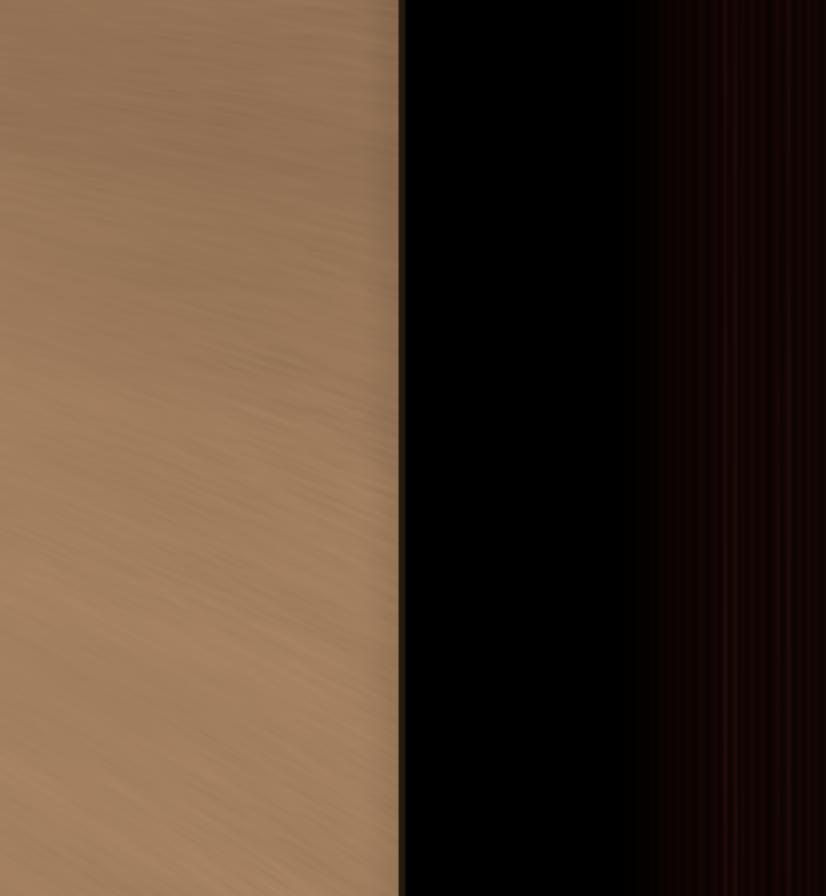
This texture is drawn by a Shadertoy shader. Its source:

```glsl
// A pale wood panel beside a black gap and a dark, finely ribbed wood panel.
// The grain follows curved flow lines, textured by stretched cellular noise
// and layered sines; the ribs are vertical sines fading out of the black.

const float PANEL_EDGE = 0.4825;     // right side of the pale panel, share of width
const float RIM_EDGE = 0.4915;       // right side of its thin shaded rim
const vec2 RIB_FADE = vec2(0.73, 0.88);
const float FLOW_SLOPE = 0.12;       // grain slope at the top
const float FLOW_BEND = 0.52;        // extra slope gained towards the bottom
const vec2 FIBRE_SCALE = vec2(9.0, 105.0);
const float FIBRE_DEPTH = 0.055;
const float BAND_DEPTH = 0.016;
const float RIB_COUNT = 78.0;

const vec3 WOOD_TOP = vec3(0.575, 0.445, 0.330);
const vec3 WOOD_LOW = vec3(0.640, 0.500, 0.370);
const vec3 RIM_DARK = vec3(0.150, 0.105, 0.055);
const vec3 RIB_BROWN = vec3(0.074, 0.020, 0.011);
const vec3 RIB_GLINT = vec3(0.075, 0.045, 0.025);

vec2 hash2(vec2 p) {
    vec3 q = fract(p.xyx * vec3(0.1031, 0.1030, 0.0973));
    q += dot(q, q.yzx + 33.33);
    return fract((q.xx + q.yz) * q.zy);
}

// Distance to the nearest scattered point.
float cellular(vec2 p) {
    vec2 cell = floor(p), local = fract(p);
    float nearest = 4.0;
    for (int j = -1; j <= 1; j++) {
        for (int i = -1; i <= 1; i++) {
            vec2 offset = vec2(i, j);
            vec2 d = offset + hash2(cell + offset) - local;
            nearest = min(nearest, dot(d, d));
        }
    }
    return sqrt(nearest);
}

// Smooth variation from sines that bend one another, roughly -1 to 1.
float layeredSines(vec2 p) {
    float sum = 0.0, weight = 0.5;
    for (int i = 0; i < 4; i++) {
        sum += weight * sin(p.y + 1.3 * sin(p.x + float(i) * 2.1));
        p = p * vec2(1.6, 1.9) + vec2(1.7, 2.9);
        weight *= 0.62;
    }
    return sum;
}

// x runs along the grain, y stays constant on each curved flow line.
vec2 grainFlow(vec2 p) {
    float across = (FLOW_SLOPE / FLOW_BEND + 1.0 - p.y) * exp(-FLOW_BEND * (p.x - 0.22));
    return vec2(p.x, across);
}

vec3 paleWood(vec2 p, float u) {
    vec2 flow = grainFlow(p);
    float light = smoothstep(1.0, 0.42, p.y + 0.12 * sin(5.0 * p.x));
    vec3 wood = mix(WOOD_TOP, WOOD_LOW, light);

    // Wide soft bands, then two sizes of fibre.
    float bands = layeredSines(flow * vec2(7.0, 27.0));
    float fibre = cellular(flow * FIBRE_SCALE) - 0.46;
    float fine = cellular(flow * FIBRE_SCALE * vec2(2.4, 1.7) + 17.0) - 0.46;
    float patches = 0.7 + 0.3 * layeredSines(flow * vec2(11.0, 13.0) + 4.0);
    float depth = FIBRE_DEPTH * patches * mix(0.65, 1.1, smoothstep(0.0, PANEL_EDGE, u));
    float shade = 1.0 + BAND_DEPTH * bands + depth * (fibre + 0.6 * fine);

    // A slight falloff near the rim.
    shade *= 1.0 - 0.07 * smoothstep(0.43, PANEL_EDGE, u);
    return wood * shade;
}

vec3 darkRibs(vec2 uv) {
    float x = uv.x * RIB_COUNT;
    float wave = sin(6.2832 * x + 1.5 * sin(x * 0.9));
    float broad = sin(x * 1.7 + 0.8) * sin(x * 0.63);
    float wear = 0.5 + 0.5 * layeredSines(vec2(uv.y * 6.0, x * 1.1));
    float fade = smoothstep(RIB_FADE.x, RIB_FADE.y, uv.x);
    float shade = 0.90 + 0.20 * wave + 0.15 * broad;

    // Sparse broken glints on some rib crests.
    float chosen = step(0.72, hash2(vec2(floor(x), 5.0)).x);
    float glint = chosen * smoothstep(0.35, 0.0, abs(fract(x) - 0.5)) * wear;
    return fade * (RIB_BROWN * shade + RIB_GLINT * 0.6 * glint);
}

void mainImage(out vec4 fragColor, in vec2 fragCoord) {
    vec2 uv = fragCoord / iResolution.xy;
    vec2 p = fragCoord / iResolution.y;
    float soft = max(0.0015, 0.8 / iResolution.x);

    vec3 color = darkRibs(uv);
    color = mix(RIM_DARK, color, smoothstep(RIM_EDGE - 2.0 * soft, RIM_EDGE + soft, uv.x));
    float panel = 1.0 - smoothstep(PANEL_EDGE - soft, PANEL_EDGE + soft, uv.x);
    color = mix(color, paleWood(p, uv.x), panel);

    fragColor = vec4(clamp(color, 0.0, 1.0), 1.0);
}
```
